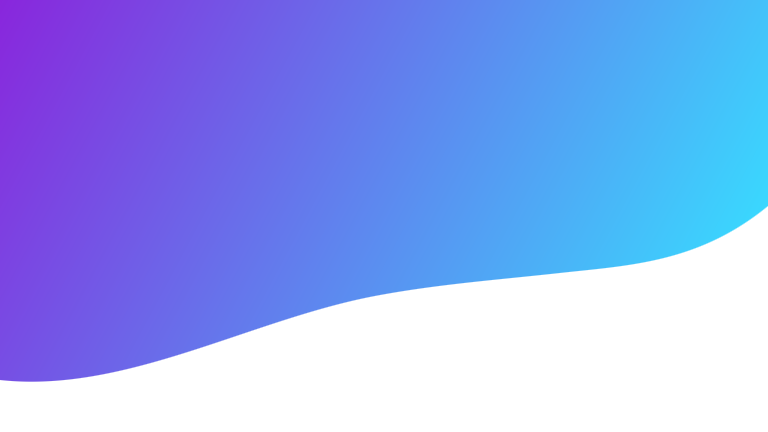
Write a Shadertoy shader that draws this background.

```glsl
const vec3 VIOLET = vec3(0.545, 0.130, 0.860);
const vec3 CYAN = vec3(0.218, 0.865, 1.000);
const vec3 WHITE = vec3(1.0);

// Gradient progress across the width and down the height
const vec2 GRADIENT_SPAN = vec2(0.83, 0.25);
const float GRADIENT_START = 0.025;

// Wave knots: x, height, slope (fractions of the canvas)
const int KNOT_COUNT = 4;
const vec3 WAVE_KNOTS[KNOT_COUNT] = vec3[KNOT_COUNT](
    vec3(0.000, 0.1204, -0.196),
    vec3(0.488, 0.3148, 0.338),
    vec3(0.729, 0.3681, 0.196),
    vec3(1.000, 0.5231, 1.458));

// Cubic Hermite curve between two knots
float hermite(vec3 a, vec3 b, float x) {
    float width = b.x - a.x;
    float s = (x - a.x) / width;
    float r = 1.0 - s;
    return mix(a.y, b.y, s * s * (3.0 - 2.0 * s))
         + width * s * r * (a.z * r - b.z * s);
}

float waveHeight(float x) {
    float height = hermite(WAVE_KNOTS[0], WAVE_KNOTS[1], x);
    for (int i = 1; i < KNOT_COUNT - 1; i++) {
        if (x > WAVE_KNOTS[i].x) {
            height = hermite(WAVE_KNOTS[i], WAVE_KNOTS[i + 1], x);
        }
    }
    return height;
}

void mainImage(out vec4 fragColor, in vec2 fragCoord) {
    vec2 uv = fragCoord / iResolution.xy;

    // Diagonal gradient from the upper left
    float progress = GRADIENT_START + dot(vec2(uv.x, 1.0 - uv.y), GRADIENT_SPAN);
    vec3 gradient = mix(VIOLET, CYAN, clamp(progress, 0.0, 1.0));

    // Smooth wave edge over the white base
    float edge = uv.y - waveHeight(uv.x);
    float coverage = clamp(0.5 + edge / fwidth(edge), 0.0, 1.0);

    fragColor = vec4(mix(WHITE, gradient, coverage), 1.0);
}
```
